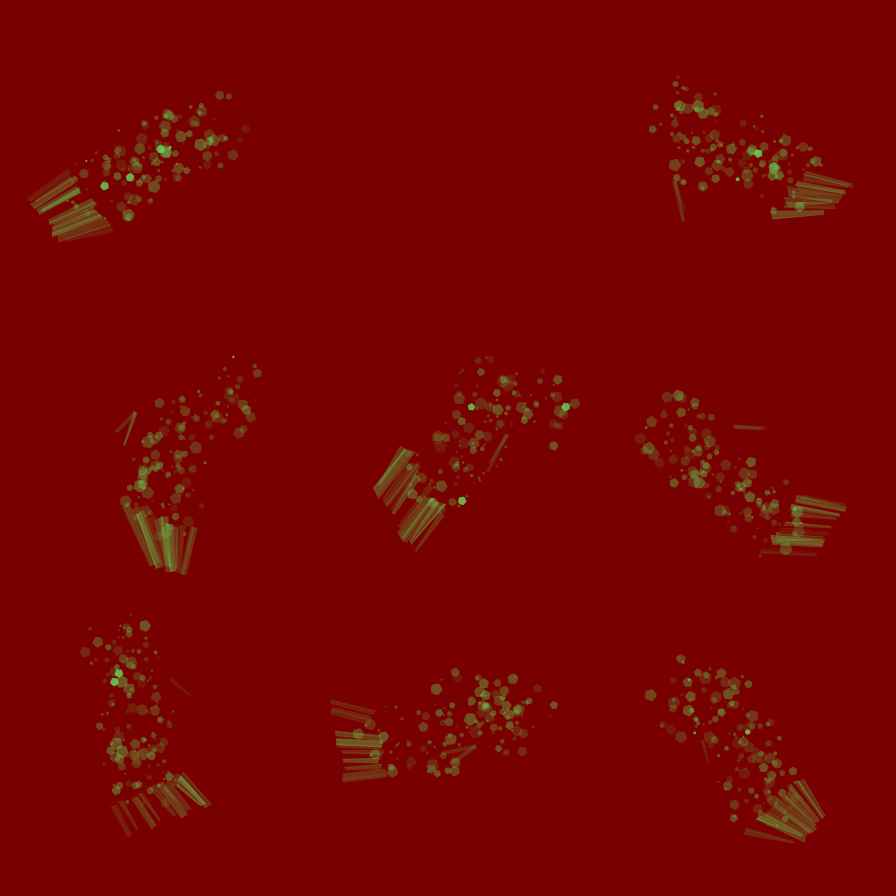
This pattern is drawn by a Shadertoy shader. Its source:

```glsl
// Scattered clumps of translucent green dots with striped fans on deep red.

vec3 hash3(vec2 p) {
    vec3 q = fract(vec3(p.xyx) * vec3(0.1031, 0.1030, 0.0973));
    q += dot(q, q.yxz + 33.33);
    return fract((q.xxy + q.yzz) * q.zyx);
}

float gradientNoise(vec2 p) {
    vec2 cell = floor(p), f = fract(p);
    vec2 u = f * f * (3.0 - 2.0 * f);
    vec2 e = vec2(1, 0);
    float a = dot(hash3(cell).xy * 2.0 - 1.0, f);
    float b = dot(hash3(cell + e).xy * 2.0 - 1.0, f - e);
    float c = dot(hash3(cell + e.yx).xy * 2.0 - 1.0, f - e.yx);
    float d = dot(hash3(cell + e.xx).xy * 2.0 - 1.0, f - e.xx);
    return mix(mix(a, b, u.x), mix(c, d, u.x), u.y);
}

float coverage(float dist) {
    return clamp(0.5 - dist * iResolution.y, 0.0, 1.0);
}

// Sideways drift of a cluster's spine
float bend(float along, float id) {
    return 0.09 * gradientNoise(vec2(along * 14.0 + 5.0, id * 1.37 + 3.3));
}

// Light let through by the dots of one cluster
float dotsThrough(vec2 q, float id) {
    float through = 1.0;
    for (int i = 0; i < 125; i++) {
        vec3 place = hash3(vec2(float(i) + 7.0, id * 17.0 + 3.0));
        vec3 look = hash3(vec2(float(i) + 151.0, id * 23.0 + 11.0));
        float along = -0.09 + 0.045 * floor(place.x * 4.0);
        float turn = 6.2832 * place.y;
        float reach = 0.045 * pow(place.z, 0.65);
        vec2 center = vec2(along, bend(along, id)) + reach * vec2(cos(turn), sin(turn));
        float radius = mix(0.0011, 0.0068, pow(look.x, 1.5));
        float alpha = mix(0.1, 0.37, look.y);
        if (look.z > 0.98) {
            alpha = 0.75;
            radius = min(radius, 0.0045);
        }
        // Slightly uneven rim
        vec2 r = q - center;
        radius *= 1.0 + 0.06 * sin(5.0 * atan(r.y, r.x) + turn);
        through *= 1.0 - alpha * coverage(length(r) - radius);
    }
    return through;
}

// Light let through by the fan at the cluster's tail and a few loose slivers
float fanThrough(vec2 q, float id) {
    float through = 1.0;
    vec3 fan = hash3(vec2(id * 5.0 + 2.0, 71.0));
    float spread = mix(0.4, 1.3, fan.x);
    float skew = (fan.y - 0.5) * 0.06;
    float middle = bend(0.045, id);
    for (int i = 0; i < 14; i++) {
        vec3 h = hash3(vec2(float(i) + 301.0, id * 13.0 + 5.0));
        vec3 k = hash3(vec2(float(i) + 401.0, id * 19.0 + 9.0));
        if (h.y < 0.15) continue;
        float side = (float(i) - 5.5 + 0.9 * (h.x - 0.5)) * 0.0075;
        vec2 start = vec2(0.062 + 0.008 * h.z, middle + side);
        vec2 end = vec2(0.1 + 0.016 * fan.z + 0.008 * k.z, middle + side * spread + skew);
        float halfWidth = mix(0.0025, 0.0062, k.x);
        float alpha = mix(0.1, 0.33, k.y);
        if (i > 11) {
            float edge = fan.x > 0.5 ? 1.0 : -1.0;
            start = vec2(-0.04, edge * 0.045 + bend(-0.04, id));
            end = start + vec2(0.02 + 0.02 * h.x, edge * 0.03 * h.z);
            halfWidth = 0.0022;
            alpha *= 0.7;
        }
        // Flat-ended tapering bar with faint stripes along its length
        vec2 bar = end - start, r = q - start;
        float size = length(bar);
        float t = dot(r, bar) / (size * size);
        float across = (r.x * bar.y - r.y * bar.x) / size;
        float taper = mix(1.0, 0.3 + 0.8 * k.z, clamp(t, 0.0, 1.0));
        float stripe = gradientNoise(vec2(across * 320.0 / taper + 40.0, float(i) * 3.7 + id));
        float shade = alpha * clamp(1.0 + 1.1 * stripe, 0.4, 1.5);
        float tilt = across * (k.x - 0.5);
        float dist = max(abs(across) - halfWidth * taper, (abs(t - 0.5) - 0.5) * size + tilt);
        through *= 1.0 - shade * coverage(dist);
    }
    return through;
}

void mainImage(out vec4 fragColor, in vec2 fragCoord) {
    vec2 p = fragCoord / iResolution.y;
    vec3 ground = vec3(0.47, 0.0, 0.0);
    vec3 green = vec3(0.39, 0.92, 0.37);

    // Clusters on a loose three by three grid, top middle left empty
    float through = 1.0;
    for (int i = 0; i < 9; i++) {
        if (i == 7) continue;
        float id = float(i);
        vec2 cell = vec2(mod(id, 3.0), floor(id / 3.0));
        vec2 jitter = hash3(cell + 21.0).xy - 0.5;
        vec2 q = p - (vec2(0.17, 0.16) + vec2(0.33, 0.32) * cell + 0.07 * jitter);
        if (dot(q, q) > 0.05) continue;
        float angle = 4.5 + 1.2 * sin(4.0 * id + 0.5);
        vec2 axis = vec2(cos(angle), sin(angle));
        q = vec2(dot(q, axis), dot(q, vec2(-axis.y, axis.x)));
        through *= dotsThrough(q, id) * fanThrough(q, id);
    }
    fragColor = vec4(mix(green, ground, through), 1.0);
}
```
